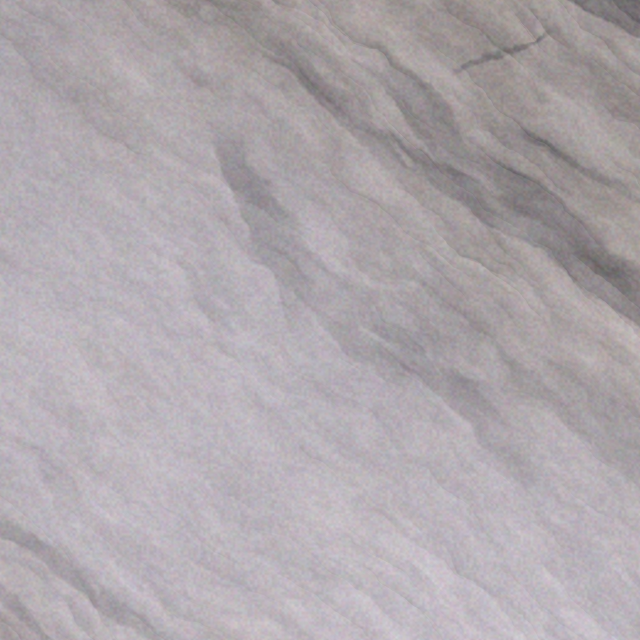
Reproduce this texture procedurally as a Shadertoy shader.

```glsl
// Weathered grey-lilac rock face with diagonal folds and hairline creases.
// Warped, stretched noise gives the slanted strata; ragged folds with one crisp
// edge cast the larger shadows; a fine tinted grain covers everything.

float hash(vec2 p) {
    vec3 q = fract(vec3(p.xyx) * 0.1031);
    q += dot(q, q.yzx + 33.33);
    return fract((q.x + q.y) * q.z);
}

float noise(vec2 p) {
    vec2 i = floor(p), f = fract(p);
    f = f * f * (3.0 - 2.0 * f);
    return mix(mix(hash(i), hash(i + vec2(1, 0)), f.x),
               mix(hash(i + vec2(0, 1)), hash(i + vec2(1, 1)), f.x), f.y);
}

// Layered noise, centred on zero
float fbm(vec2 p) {
    float sum = 0.0, amp = 0.5;
    for (int i = 0; i < 5; i++) {
        sum += amp * (noise(p) - 0.5);
        p = p * 2.03 + vec2(17.3, 9.1);
        amp *= 0.5;
    }
    return sum;
}

// Tapered shadow from a to b: crisp along the line, frayed on its upper side
float fold(vec2 p, vec2 a, vec2 b, float width, float fray) {
    vec2 dir = normalize(b - a);
    float t = dot(p - a, dir) / length(b - a);
    float side = dot(p - a, vec2(-dir.y, dir.x));
    float w = width * (0.4 + 0.6 * sin(3.14 * clamp(t, 0.0, 1.0))) * (1.0 + 2.2 * fray);
    float body = smoothstep(-0.002, 0.005, side) * (1.0 - smoothstep(0.5 * w, w, side));
    t += 0.5 * fray;
    return body * smoothstep(0.0, 0.25, t) * (1.0 - smoothstep(0.65, 1.0, t));
}

// Irregular creases across the strata, each dark after a sharp edge
float creases(vec2 s, float count, float seed) {
    float x = s.y * count + 2.8 * fbm(vec2(s.x * 2.5, s.y * 6.0) + seed);
    float f = fract(x);
    float strength = smoothstep(-0.04, 0.2, fbm(vec2(s.x * 5.0, floor(x) * 3.7 + seed)));
    return strength * smoothstep(0.0, 0.07, f) * pow(1.0 - f, 3.0);
}

void mainImage(out vec4 fragColor, in vec2 fragCoord) {
    vec2 uv = fragCoord / iResolution.xy;

    // Strata frame: x runs down to the right, y rises to the upper right
    vec2 bend = vec2(fbm(uv * 4.0 + 4.0), fbm(uv * 4.0 + 31.0));
    vec2 p = uv + 0.07 * bend + 0.02 * vec2(fbm(uv * 20.0), fbm(uv * 20.0 + 50.0));
    vec2 s = vec2(dot(p, vec2(0.78, -0.63)), dot(p, vec2(0.63, 0.78)));
    float height = dot(uv, vec2(0.63, 0.78));
    float upper = smoothstep(0.55, 1.2, height);
    float corner = 1.0 - smoothstep(0.03, 0.26, height);
    float base = 1.0 - smoothstep(0.05, 0.4, uv.y);
    float rough = 0.35 + 0.65 * max(max(upper, corner), 0.4 * base);

    // Broad light, clouds and streaks
    float light = 0.745 - 0.125 * upper - 0.085 * corner;
    light -= 0.06 * smoothstep(0.45, 1.0, uv.y) * (1.0 - 0.8 * upper);
    light += 0.09 * fbm(uv * 3.0 + 12.0);
    light += 0.16 * rough * fbm(vec2(s.x * 4.0, s.y * 15.0));
    light += 0.14 * rough * fbm(vec2(s.x * 13.0, s.y * 48.0) + 7.0);
    light += 0.06 * fbm(vec2(s.x * 35.0, s.y * 100.0) + 41.0);

    // Repeated creases at four scales
    for (int i = 0; i < 4; i++) {
        float k = float(i);
        light -= (0.095 - 0.012 * k) * rough * creases(s, 6.0 + 8.0 * k, 13.0 * k + 2.0);
    }

    // Large folds in the upper half
    float fray = fbm(vec2(s.x * 6.0, s.y * 26.0) + 90.0);
    float shadow = 0.9 * fold(p, vec2(0.50, 0.84), vec2(1.2, 0.36), 0.10, fray);
    shadow += 0.7 * fold(p, vec2(0.38, 0.92), vec2(0.68, 0.68), 0.08, fray);
    shadow += 0.6 * fold(p, vec2(0.53, 0.92), vec2(0.76, 0.69), 0.07, fray);
    shadow += 0.6 * fold(p, vec2(0.74, 0.84), vec2(1.15, 0.58), 0.04, fray);
    shadow += 1.3 * fold(p, vec2(0.80, 1.04), vec2(1.16, 0.86), 0.12, fray);

    // Central fold, spreading into softer slopes
    shadow += 0.75 * fold(p, vec2(0.28, 0.87), vec2(0.47, 0.46), 0.10, fray);
    shadow += 0.5 * fold(p, vec2(0.38, 0.61), vec2(0.67, 0.34), 0.10, fray);
    shadow += 0.5 * fold(p, vec2(0.54, 0.50), vec2(0.86, 0.20), 0.12, fray);
    shadow += 0.5 * fold(p, vec2(0.74, 0.42), vec2(1.15, 0.16), 0.10, fray);
    shadow += 0.35 * fold(p, vec2(0.26, 0.62), vec2(0.37, 0.41), 0.035, fray);
    shadow += 0.25 * fold(p, vec2(0.31, 0.47), vec2(0.58, 0.34), 0.04, fray);

    // Cross crack and the broken lower corner
    shadow += 0.9 * fold(p, vec2(0.66, 0.86), vec2(0.90, 0.96), 0.02, fray);
    shadow += 0.7 * fold(p, vec2(-0.08, 0.19), vec2(0.34, -0.04), 0.04, fray);
    shadow += 1.0 * fold(p, vec2(-0.08, 0.14), vec2(0.14, -0.05), 0.03, fray);
    float mottling = 0.85 + 1.3 * fbm(vec2(s.x * 8.0, s.y * 30.0) + 3.0);
    light -= 0.125 * min(shadow, 1.2) * mottling;

    // Lilac stone, warming towards the upper right and the corner
    float warmth = clamp(0.85 * upper + 0.4 * corner + 0.8 * fbm(uv * 5.0 + 60.0), 0.0, 1.0);
    warmth *= 1.0 - 0.5 * min(shadow, 1.0);
    vec3 lilac = vec3(1.01, 0.975, 1.015), warmGrey = vec3(1.04, 0.985, 0.97);
    vec3 color = light * mix(lilac, warmGrey, warmth);

    // Fine grain with a faint colour speckle
    vec2 g = uv * 190.0;
    vec3 speckle = vec3(noise(g), noise(g + 71.0), noise(g + 143.0)) - 0.5;
    float grain = noise(uv * 260.0 + 29.0) - 0.5;
    color += 0.05 * speckle + 0.045 * grain;

    fragColor = vec4(clamp(color, 0.0, 1.0), 1.0);
}
```
